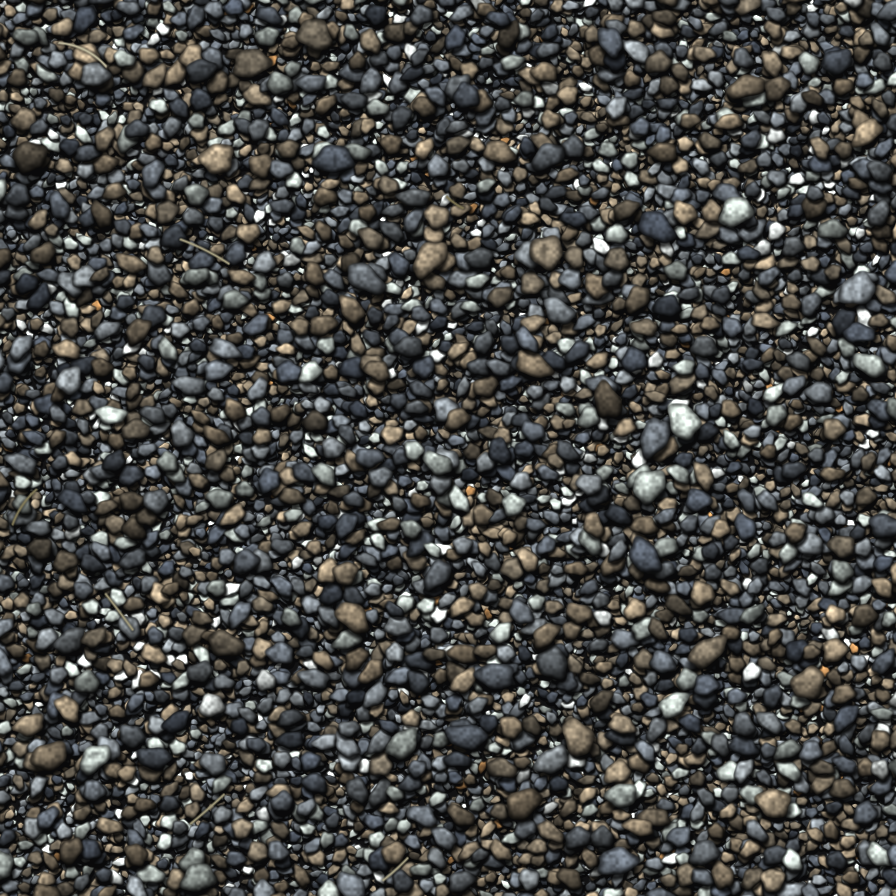
Reproduce this texture procedurally as a WebGL 1 fragment shader.

```glsl
precision highp float;
uniform vec2 u_resolution;

vec3 hash3(vec2 p) {
  vec3 q = fract(p.xyx * vec3(0.1031, 0.1030, 0.0973));
  q += dot(q, q.yxz + 33.33);
  return fract((q.xxy + q.yzz) * q.zyx);
}

float noise(vec2 p) {
  vec2 i = floor(p), f = fract(p);
  f = f * f * (3.0 - 2.0 * f);
  float low = mix(hash3(i).x, hash3(i + vec2(1.0, 0.0)).x, f.x);
  float high = mix(hash3(i + vec2(0.0, 1.0)).x, hash3(i + 1.0).x, f.x);
  return mix(low, high, f.y);
}

mat2 rotation(float angle) {
  float c = cos(angle), s = sin(angle);
  return mat2(c, s, -s, c);
}

// Slate, brown, pale, white and rare ochre stones
vec3 stoneColor(vec3 pick) {
  vec3 slate = mix(vec3(0.20, 0.22, 0.25), vec3(0.43, 0.45, 0.46), pick.y);
  vec3 brown = mix(vec3(0.29, 0.27, 0.235), vec3(0.50, 0.45, 0.375), pick.y);
  vec3 color = mix(slate, brown, step(0.48, pick.x));
  color = mix(color, vec3(0.57, 0.60, 0.58), step(0.84, pick.x));
  color = mix(color, vec3(0.84, 0.86, 0.85), step(0.955, pick.x));
  color = mix(color, vec3(0.55, 0.41, 0.26), step(0.99, pick.x));
  return color * (0.78 + 0.44 * pick.z);
}

// One layer of stones, each casting a soft shadow on those below
vec3 addStones(vec3 ground, vec2 uv, float cells, float share, float seed, float soft, float grain) {
  vec2 home = floor(uv * cells);
  for (int y = -1; y <= 1; y++) {
    for (int x = -1; x <= 1; x++) {
      vec2 cell = home + vec2(float(x), float(y));
      vec3 place = hash3(cell + seed);
      vec3 form = hash3(cell + seed + 71.3);
      vec3 pick = hash3(cell + seed + 153.7);
      if (place.z > share) continue;
      // White stones are rarer among the large ones
      pick.x *= mix(0.955, 1.0, smoothstep(30.0, 70.0, cells));

      vec2 p = uv * cells - cell - 0.15 - 0.7 * place.xy;
      float radius = 0.34 + 0.22 * form.x;
      float stretch = 1.0 + 0.36 * form.y;
      vec2 axes = radius * vec2(stretch, 1.0 / stretch);
      mat2 turn = rotation((form.z - 0.5) * 2.4);
      vec2 q = turn * p / axes;
      float angle = atan(q.y, q.x);
      float r = length(q) * (1.0 + 0.09 * sin(3.0 * angle + 40.0 * form.x)
                                 + 0.06 * sin(5.0 * angle + 60.0 * form.y));

      float shade = length(turn * (p + vec2(-0.03, 0.12)) / axes);
      ground *= 1.0 - 0.8 * (1.0 - smoothstep(0.85, 1.32, shade));

      // Flattened dome lit from above
      vec2 slope = q * turn * r * 0.95 + (pick.yz - 0.5) * 0.45;
      vec3 normal = normalize(vec3(slope, 0.85));
      float light = 0.14 + 1.2 * max(dot(normal, vec3(-0.16, 0.62, 0.77)), 0.0);
      light *= 1.0 - 0.55 * smoothstep(0.65, 1.05, r);
      vec3 stone = stoneColor(pick) * light * (0.6 + 0.8 * grain);
      float edge = soft * cells / radius;
      ground = mix(ground, stone, 1.0 - smoothstep(1.0 - edge, 1.0 + edge, r));
    }
  }
  return ground;
}

// Sparse bent straws
vec3 addStraws(vec3 ground, vec2 uv, float soft) {
  vec2 home = floor(uv * 7.0);
  for (int y = -1; y <= 1; y++) {
    for (int x = -1; x <= 1; x++) {
      vec2 cell = home + vec2(float(x), float(y));
      vec3 place = hash3(cell + 211.0);
      vec3 form = hash3(cell + 307.0);
      if (place.z > 0.16) continue;
      vec2 p = rotation(form.x * 3.14) * (uv - (cell + place.xy) / 7.0);
      float reach = 0.01 + 0.02 * form.y;
      p.y += (form.z - 0.5) * 14.0 * p.x * p.x;
      float d = length(vec2(max(abs(p.x) - reach, 0.0), p.y));
      ground *= 1.0 - 0.4 * (1.0 - smoothstep(0.001, 0.005, d));
      vec3 straw = mix(vec3(0.42, 0.39, 0.27), vec3(0.68, 0.66, 0.56), form.z);
      ground = mix(ground, straw, 1.0 - smoothstep(0.0013 - soft, 0.0013 + soft, d));
    }
  }
  return ground;
}

void main() {
  float size = min(u_resolution.x, u_resolution.y);
  vec2 uv = gl_FragCoord.xy / size;
  float soft = max(0.0015, 0.7 / size);
  float grain = 0.5 * noise(uv * 140.0) + 0.5 * noise(uv * 270.0 + 19.0);

  // Fine gravel first, the few large stones last
  vec3 color = vec3(0.06, 0.06, 0.063);
  for (int i = 0; i < 5; i++) {
    float layer = float(i);
    float cells = 104.0 * pow(0.73, layer);
    float share = 1.0 - 0.056 * layer * layer;
    color = addStones(color, uv + 0.137 * layer, cells, share, 37.0 * layer + 5.0, soft, grain);
  }
  color = addStraws(color, uv, soft);
  gl_FragColor = vec4(max(color * 1.12, vec3(0.035, 0.036, 0.038)), 1.0);
}
```
